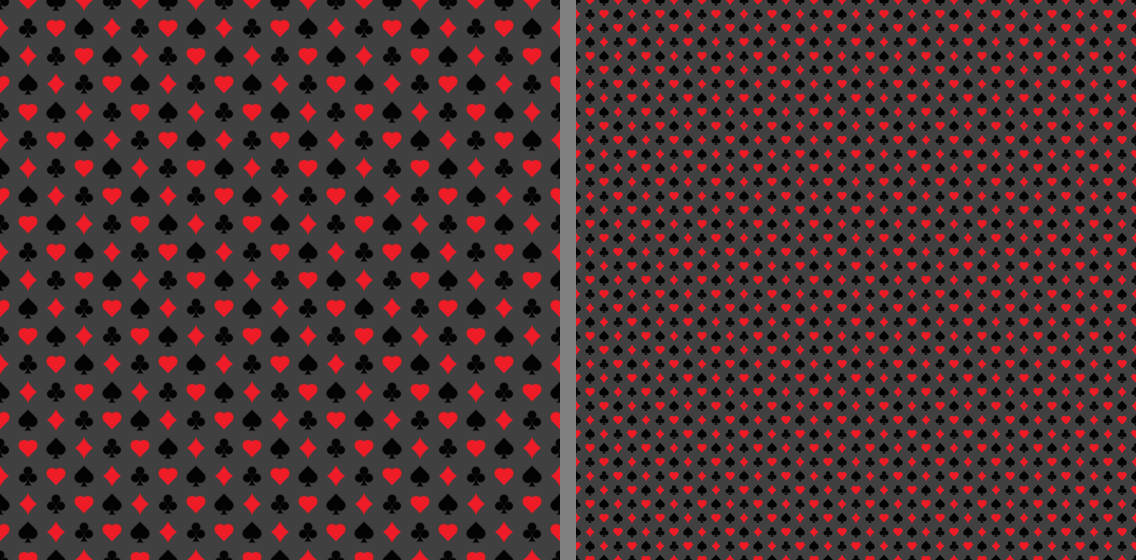
Left, the tile; right, the same tile 2 across and 2 down.
Reproduce this pattern procedurally as a WebGL 1 fragment shader.

```glsl
precision highp float;

uniform vec2 u_resolution;

#define REPEATS 20.0
#define GROUND vec3(0.25, 0.25, 0.25)
#define RED vec3(0.93, 0.11, 0.15)
#define BLACK vec3(0.01, 0.01, 0.01)
#define DIAMOND_SIZE vec2(0.32, 0.38)
#define HEART_SIZE 0.56
#define LEAF_RADIUS 0.155
#define EDGE_SOFTNESS 0.035

// Rhombus whose four sides are shallow concave arcs
float diamond(vec2 p) {
    vec2 arcCentre = 0.5 * DIAMOND_SIZE + normalize(DIAMOND_SIZE.yx);
    float radius = length(arcCentre - vec2(DIAMOND_SIZE.x, 0.0));
    return radius - length(abs(p) - arcCentre);
}

// Heart standing on its tip at the origin, about 1.1 units tall
float unitHeart(vec2 p) {
    p.x = abs(p.x);
    if (p.x + p.y > 1.0) {
        return length(p - vec2(0.25, 0.75)) - sqrt(2.0) / 4.0;
    }
    vec2 toNotch = p - vec2(0.0, 1.0);
    vec2 toSide = p - 0.5 * max(p.x + p.y, 0.0);
    float d = sqrt(min(dot(toNotch, toNotch), dot(toSide, toSide)));
    return d * sign(p.x - p.y);
}

float heart(vec2 p) {
    return HEART_SIZE * unitHeart((p + vec2(0.0, 0.33)) / HEART_SIZE);
}

// Stalk that flares out towards its foot
float stem(vec2 p, float foot) {
    float t = clamp(p.y / foot, 0.0, 1.0);
    float halfWidth = 0.025 + 0.09 * t * t * t;
    return max(abs(p.x) - halfWidth, max(foot - p.y, p.y - 0.05));
}

float spade(vec2 p) {
    vec2 flipped = vec2(p.x, 0.37 - p.y);
    float body = HEART_SIZE * unitHeart(flipped / HEART_SIZE);
    return min(body, stem(p, -0.38));
}

float club(vec2 p) {
    float top = length(p - vec2(0.0, 0.18)) - LEAF_RADIUS;
    float sides = length(vec2(abs(p.x) - 0.165, p.y + 0.07)) - LEAF_RADIUS;
    float core = length(p) - 0.07;
    return min(min(top, sides), min(core, stem(p, -0.34)));
}

void main() {
    vec2 grid = gl_FragCoord.xy / u_resolution * REPEATS;
    vec2 cell = floor(grid + 0.5);
    vec2 p = grid - cell;

    // The four suits cycle along each row and shift by one per row
    float suit = mod(cell.x + cell.y + 1.0, 4.0);
    float d;
    if (suit < 0.5) d = diamond(p);
    else if (suit < 1.5) d = club(p);
    else if (suit < 2.5) d = heart(p);
    else d = spade(p);

    // Red and black suits alternate
    vec3 ink = mod(suit, 2.0) < 0.5 ? RED : BLACK;
    float pixel = REPEATS / min(u_resolution.x, u_resolution.y);
    float edge = max(EDGE_SOFTNESS, pixel);
    float coverage = 1.0 - smoothstep(-edge, edge, d);

    gl_FragColor = vec4(mix(GROUND, ink, coverage), 1.0);
}
```
